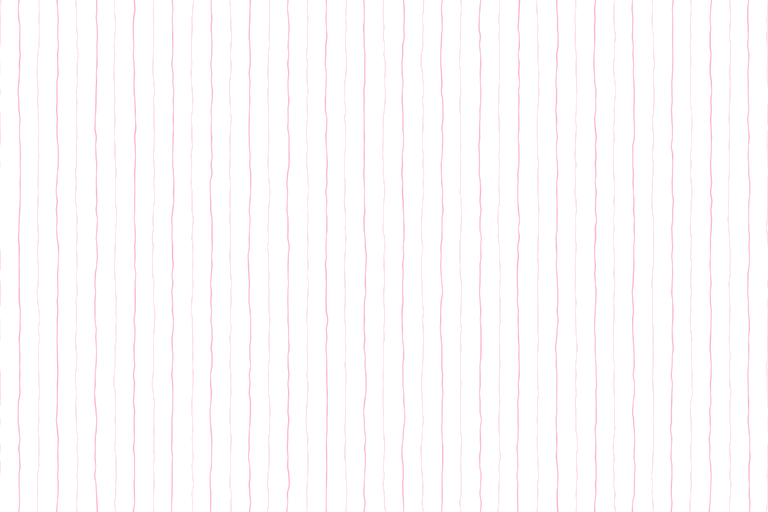
A Shadertoy shader for this pattern:

```glsl
#define REPEATS 20.0
#define BOLD_WIDTH 0.046
#define THIN_WIDTH 0.019
#define WIDTH_VARIATION 0.25
#define SLOW_WOBBLE 0.10
#define FINE_WOBBLE 0.07
#define SLOW_FREQ 0.6
#define FINE_FREQ 2.1
#define SOFTNESS 1.35
#define PINK vec3(1.0, 0.62, 0.715)
#define PAPER vec3(1.0)

float hash(vec2 p) {
    return fract(sin(dot(p, vec2(127.1, 311.7))) * 43758.5453);
}

// Smooth noise along one line, centred on zero
float lineNoise(float y, float seed) {
    float cell = floor(y);
    float t = smoothstep(0.0, 1.0, fract(y));
    return mix(hash(vec2(cell, seed)), hash(vec2(cell + 1.0, seed)), t) - 0.5;
}

// Hand-drawn sideways drift of a line
float wobble(float y, float id) {
    return SLOW_WOBBLE * lineNoise(y * SLOW_FREQ, id)
         + FINE_WOBBLE * lineNoise(y * FINE_FREQ, id + 57.0);
}

// Share of a filter window covered by a stripe at signed distance d
float stripeCoverage(float d, float width, float window) {
    float left = max(d - 0.5 * width, -0.5 * window);
    float right = min(d + 0.5 * width, 0.5 * window);
    return max(right - left, 0.0) / window;
}

void mainImage(out vec4 fragColor, in vec2 fragCoord) {
    // One unit is the gap between neighbouring lines
    float pixel = 2.0 * REPEATS / iResolution.x;
    vec2 p = fragCoord * pixel;

    // Thin lines on even units, bold lines on odd ones
    float id = floor(p.x + 0.5);
    float isBold = mod(id, 2.0);
    float width = mix(THIN_WIDTH, BOLD_WIDTH, isBold);

    // Uneven pen pressure
    width *= 1.0 + 2.0 * WIDTH_VARIATION * lineNoise(p.y * FINE_FREQ, id + 113.0);

    // A window wider than one pixel keeps the hairlines soft
    float d = p.x - id - wobble(p.y, id);
    float ink = stripeCoverage(d, width, SOFTNESS * pixel);
    fragColor = vec4(mix(PAPER, PINK, ink), 1.0);
}
```
